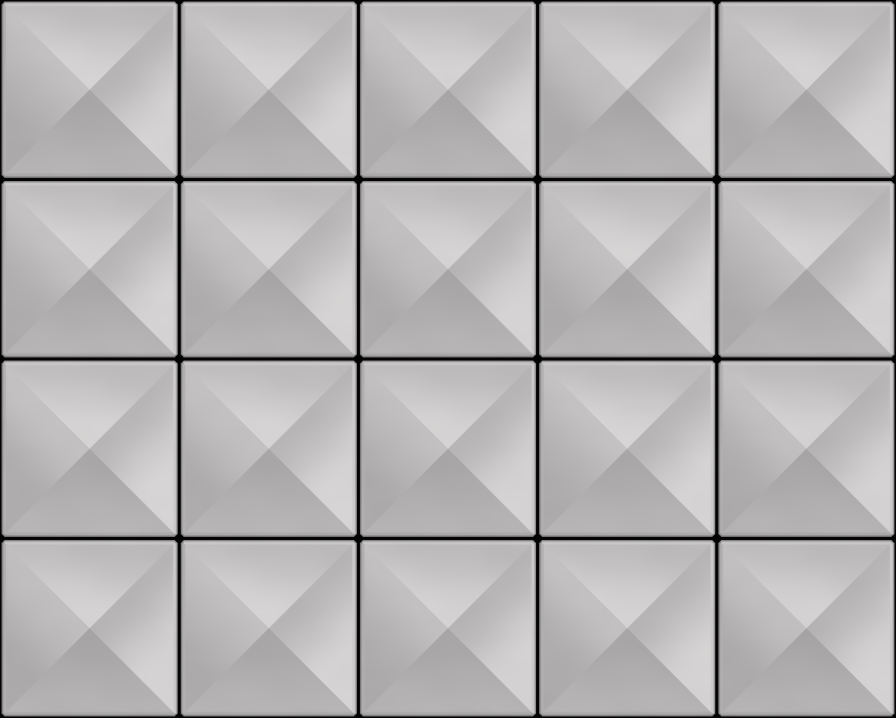
A WebGL 2 fragment shader for this pattern:

```glsl
#version 300 es
precision highp float;
// Grid of pale grey bevelled pyramid tiles, five by four, with thin black joints.

#define TILES vec2(5.0, 4.0)   // repeats across and down
#define JOINT 0.0085           // half width of the joint, in tiles
#define CHAMFER 0.034          // corner cut, in tiles
#define RIM 0.034              // distance from tile border to inner rim
#define SHADE_WIDTH 0.015      // dark falloff beside the joint
#define TONE_VARIATION 0.008   // brightness change between tiles
#define STREAKS 0.003          // strength of the soft surface streaks
#define TINT vec3(1.0, 0.988, 0.99)
#define JOINT_COLOR vec3(0.015)

const float TAU = 6.2831853;

uniform vec2 u_resolution;
out vec4 fragColor;

float hash(vec2 cell) {
  vec3 h = fract(cell.xyx * vec3(0.1031, 0.1030, 0.0973));
  h += dot(h, h.yzx + 33.33);
  return fract((h.x + h.y) * h.z);
}

// Chooses left, top, right or bottom (x, y, z, w) by the two diagonals.
float pickFace(vec4 tones, float rising, float falling) {
  return mix(mix(tones.x, tones.w, falling), mix(tones.y, tones.z, falling), rising);
}

// Tone of each pyramid face at p, which runs from -0.5 to 0.5.
vec4 faceTones(vec2 p) {
  float left = 0.762 - 0.085 * smoothstep(0.0, 0.65, -p.x - p.y);
  float top = 0.835 - 0.10 * smoothstep(0.08, 0.50, p.y + 0.15 * p.x);
  float right = 0.715 + 0.12 * smoothstep(0.0, 0.60, p.x - p.y);
  float bottom = 0.655 + 0.06 * smoothstep(0.0, 0.50, -p.y);
  return vec4(left, top, right, bottom);
}

// Layered sines with whole periods, so they wrap at the canvas edges.
float streaks(vec2 uv) {
  float wave = sin(TAU * (11.0 * uv.x + 7.0 * uv.y));
  wave += 0.6 * sin(TAU * (19.0 * uv.y - 6.0 * uv.x) + wave);
  return wave;
}

void main() {
  vec2 uv = gl_FragCoord.xy / u_resolution;
  vec2 grid = uv * TILES;
  vec2 p = fract(grid) - 0.5;
  float pixel = TILES.y / u_resolution.y;

  // Diagonal ridges
  float rising = smoothstep(-pixel, pixel, p.x + p.y);
  float falling = smoothstep(-pixel, pixel, p.x - p.y);

  // Pyramid faces with a mitred rim
  float tone = pickFace(faceTones(p), rising, falling);
  float rimTone = pickFace(vec4(0.695, 0.785, 0.80, 0.675), rising, falling);
  vec2 q = abs(p);
  float border = 0.5 - max(q.x, q.y);
  tone = mix(rimTone, tone, smoothstep(RIM - pixel, RIM + pixel, border));

  // Slight variation between tiles and over the surface
  tone += TONE_VARIATION * (hash(floor(grid)) - 0.5) + STREAKS * streaks(uv);

  // Distance inside the tile outline, with cut corners
  float corner = (1.0 - CHAMFER - q.x - q.y) * 0.7071;
  float inside = min(border - JOINT, corner);

  // Soft shade beside the joint, then the joint itself
  tone *= mix(0.66, 1.0, smoothstep(0.0, SHADE_WIDTH, inside));
  float cover = smoothstep(-0.6 * pixel, 0.6 * pixel, inside);
  vec3 color = mix(JOINT_COLOR, tone * TINT, cover);

  fragColor = vec4(color, 1.0);
}
```
